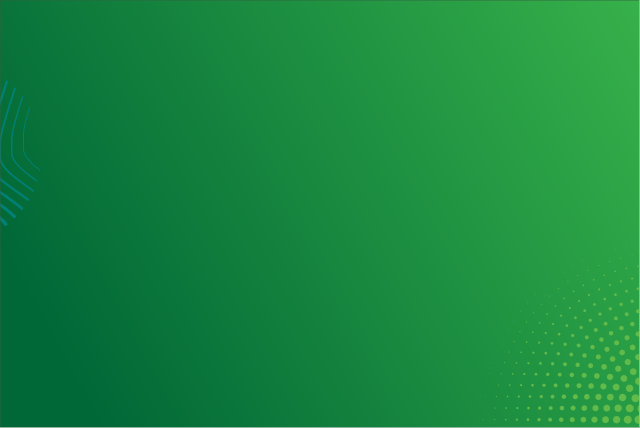
Write a WebGL 2 fragment shader that draws this background.

```glsl
#version 300 es
precision highp float;
// A slanted green gradient with nested teal contour lines on the left
// and a radial halftone of lime dots in the lower right corner.
// Lines are shifted copies of one curve; dots sit on rings of 6k cells.

uniform vec2 u_resolution;
out vec4 outColor;

// Antialiased coverage of a region where the signed distance d is negative
float fill(float d, float pixel) {
    return clamp(0.5 - d / pixel, 0.0, 1.0);
}

// Horizontal offset of a contour line, at depth w below its vertex
float contourBend(float w) {
    float upper = min(w, 0.0);
    float flare = 0.33 * (sqrt(upper * upper + 0.0186) - 0.1364);
    return flare + 0.618 * smoothstep(0.136, 0.8, w);
}

// Seven bent lines inside the unit disc, thicker toward the lower left
float contourLines(vec2 q, float pixel) {
    float coverage = 0.0;
    for (int i = 0; i < 7; i++) {
        float n = float(i);
        vec2 vertex = vec2(0.8, 0.182) - n * vec2(0.127, 0.0455);
        float w = vertex.y - q.y;
        float slope = (contourBend(w + 0.01) - contourBend(w - 0.01)) / 0.02;
        float offset = q.x - vertex.x - contourBend(w);
        float dist = abs(offset) / sqrt(1.0 + slope * slope);
        coverage = max(coverage, fill(dist - 0.005 - 0.0023 * n, pixel));
    }
    return coverage * fill(length(q) - 1.0, pixel);
}

// Concentric rings of dots that shrink away from the center
float halftone(vec2 q, float pixel) {
    const float spacing = 0.0259;
    float ring = max(round(length(q) / spacing), 1.0);
    float stepAngle = 6.2831853 / (6.0 * ring);
    float angle = round(atan(q.y, q.x) / stepAngle) * stepAngle;
    vec2 dotCenter = ring * spacing * vec2(cos(angle), sin(angle));
    float radius = 0.00068 * (16.5 - ring);
    return fill(length(q - dotCenter) - radius, pixel) * step(ring, 16.0);
}

void main() {
    float pixel = 1.0 / u_resolution.y;
    vec2 p = gl_FragCoord.xy * pixel;
    float aspect = u_resolution.x * pixel;

    // Gradient rising to the upper right
    float t = clamp((dot(p, vec2(0.88, 0.476)) - 0.2) / 1.6, 0.0, 1.0);
    vec3 color = mix(vec3(0.0, 0.405, 0.215), vec3(0.215, 0.695, 0.29), t);

    // Contour lines, in units of their clipping disc
    const float discRadius = 0.2148;
    vec2 q = (p - vec2(-0.117, 0.643)) / discRadius;
    float lines = contourLines(q, pixel / discRadius);
    color = mix(color, vec3(0.0, 0.51, 0.49), 0.9 * lines);

    // Halftone dots
    float dots = halftone(p - vec2(aspect + 0.049, 0.0195), pixel);
    color = mix(color, vec3(0.38, 0.73, 0.29), dots);

    // Hairline frame: dull at the top and left, pale at the right and bottom
    float dull = fill(min(p.x, 1.0 - p.y) - 0.002, pixel);
    float pale = fill(min(p.y, aspect - p.x) - 0.0022, pixel);
    color = mix(color, vec3(0.2, 0.38, 0.25), 0.5 * dull);
    color = mix(color, vec3(0.6, 0.72, 0.64), pale);

    outColor = vec4(color, 1.0);
}
```
